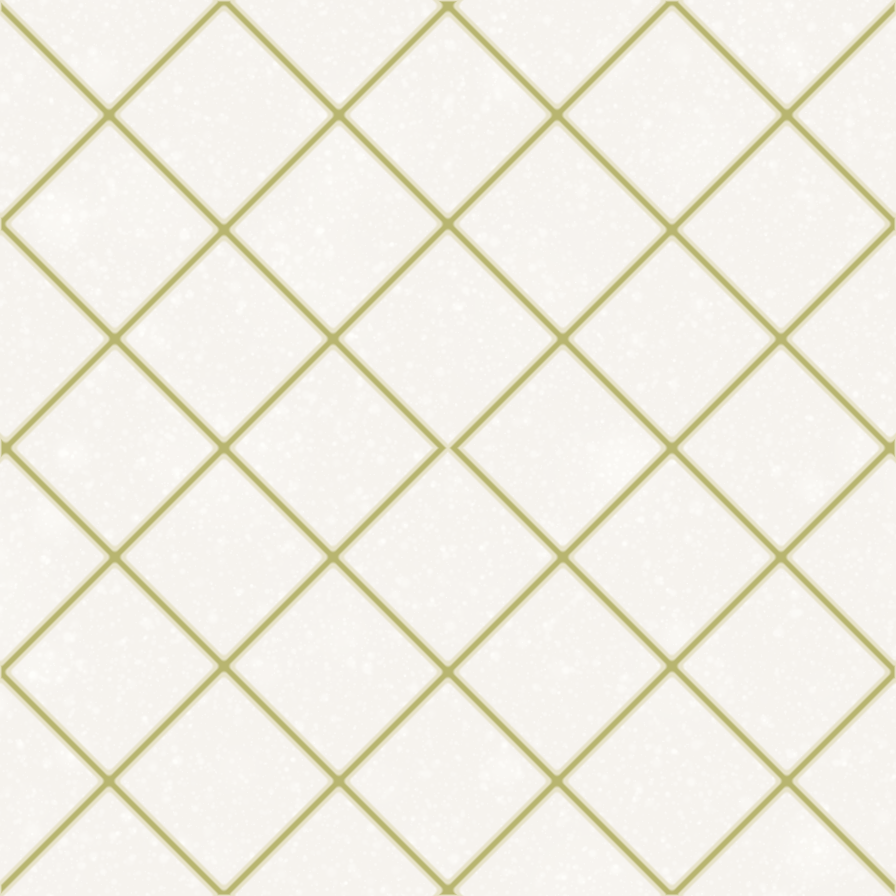
A three.js fragment shader for this pattern:

```glsl
// Diagonal lattice of olive lines with pale borders on speckled off-white paper,
// four diamonds across and down. The plane is folded into one quadrant, where
// each line is a distance to a slightly shifted whole number along a diagonal.

varying vec2 vUv;

float hash(vec2 p) {
  vec3 q = fract(vec3(p.xyx) * vec3(0.1031, 0.1030, 0.0973));
  q += dot(q, q.yzx + 33.33);
  return fract((q.x + q.y) * q.z);
}

// Soft round dots, one jittered in each unit cell; higher rarity, fewer large dots.
float specks(vec2 p, float rarity) {
  vec2 cell = floor(p);
  float light = 0.0;
  for (int y = -1; y <= 1; y++) {
    for (int x = -1; x <= 1; x++) {
      vec2 id = cell + vec2(float(x), float(y));
      vec2 center = id + vec2(hash(id + 11.3), hash(id + 47.9));
      float radius = 0.1 + 0.6 * pow(hash(id + 83.1), rarity);
      float dot_ = 1.0 - smoothstep(0.25 * radius, radius, length(p - center));
      light += dot_ * hash(id + 129.7);
    }
  }
  return min(light, 1.0);
}

// Distance to the nearest line across a diagonal axis; every second line is shifted.
float lineDistance(float t, float index) {
  float side = index < 0.0 ? -1.0 : 1.0;
  float shift = 0.026 * side * cos(1.5707963 * index);
  return abs(t - index - shift) * 0.7071;
}

float smoothMin(float a, float b, float k) {
  float h = max(k - abs(a - b), 0.0) / k;
  return min(a, b) - 0.25 * k * h * h;
}

float latticeDistance(vec2 uv) {
  vec2 q = abs(uv - 0.5) * 4.0;
  float rise = q.x + q.y;
  float fall = q.x - q.y;
  float risingLine = lineDistance(rise, clamp(floor(rise + 0.5), 1.0, 3.0));
  float fallingLine = lineDistance(fall, floor(fall + 0.5));
  float d = smoothMin(risingLine, fallingLine, 0.022);
  // End the lines just inside the canvas.
  return max(d, max(q.x, q.y) - 1.982);
}

vec3 paper(vec2 uv) {
  float light = 0.50 * specks(uv * 150.0, 1.5)
              + 0.60 * specks(uv * 76.0 + 210.0, 3.0)
              + 0.45 * specks(uv * 13.0 + 420.0, 6.0)
              + 0.20 * specks(uv * 5.0 + 630.0, 1.0);
  return mix(vec3(0.964, 0.952, 0.934), vec3(0.998, 0.995, 0.982), min(light, 1.0));
}

void main() {
  float d = latticeDistance(vUv);
  vec3 color = paper(vUv);
  // Pale border, then the olive core.
  color = mix(color, vec3(0.91, 0.89, 0.79), 1.0 - smoothstep(0.024, 0.036, d));
  color = mix(color, vec3(0.72, 0.71, 0.44), 1.0 - smoothstep(0.006, 0.018, d));
  gl_FragColor = vec4(color, 1.0);
}
```
